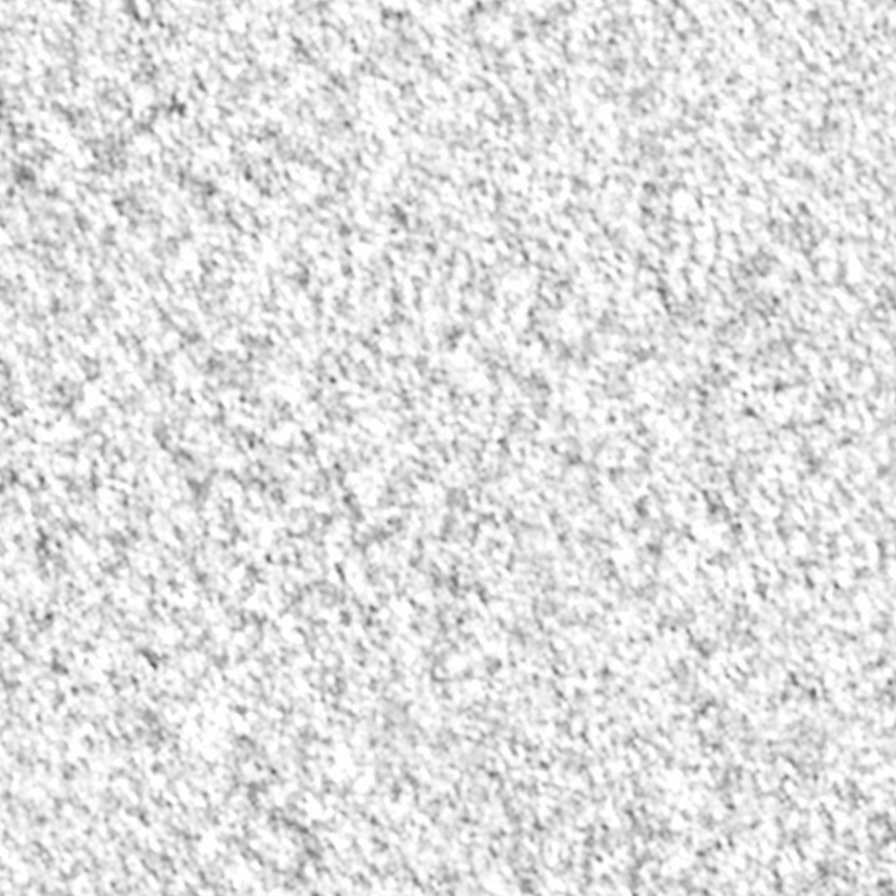
This texture is drawn by a Shadertoy shader. Its source:

```glsl
// Pale grey stone-paper grain with fine diagonal flecks and faint streaks.

float hash(vec2 cell) {
    return fract(sin(dot(cell, vec2(127.1, 311.7))) * 43758.5453);
}

// Smooth value noise, centred on zero
float valueNoise(vec2 p) {
    vec2 cell = floor(p);
    vec2 f = fract(p);
    vec2 w = f * f * (3.0 - 2.0 * f);
    float low = mix(hash(cell), hash(cell + vec2(1.0, 0.0)), w.x);
    float high = mix(hash(cell + vec2(0.0, 1.0)), hash(cell + vec2(1.0, 1.0)), w.x);
    return mix(low, high, w.y) - 0.5;
}

// Noise with its own count of cells along and across a slanted direction
float slantedGrain(vec2 p, float angle, vec2 cells, float seed) {
    vec2 along = vec2(cos(angle), sin(angle));
    vec2 across = vec2(-along.y, along.x);
    return valueNoise(vec2(dot(p, along), dot(p, across)) * cells + seed);
}

// Weighted layers, scaled to unit deviation
float grainField(vec2 p) {
    const float NOISE_DEVIATION = 0.2145;
    vec4 grainWeights = vec4(0.75, 0.75, 0.55, 0.5);
    vec2 streakWeights = vec2(0.3, 0.2);

    vec4 grains = vec4(
        slantedGrain(p, -0.90, vec2(88.0, 138.0), 11.3),
        slantedGrain(p, -1.15, vec2(98.0, 150.0), 47.8),
        slantedGrain(p, -0.62, vec2(125.0, 165.0), 83.1),
        slantedGrain(p, -0.20, vec2(185.0, 175.0), 29.6));
    vec2 streaks = vec2(
        slantedGrain(p, -0.95, vec2(30.0, 105.0), 61.4),
        slantedGrain(p, -0.85, vec2(14.0, 26.0), 5.7));

    float total = dot(grains, grainWeights) + dot(streaks, streakWeights);
    float spread = sqrt(dot(grainWeights, grainWeights) + dot(streakWeights, streakWeights));
    return total / (spread * NOISE_DEVIATION);
}

// Bends the field so that whites crowd together and darks trail off
float paperTone(float field) {
    const float MID_GREY = 0.896;
    const float CONTRAST = 0.09;
    const float SKEW = 0.013;
    float tone = MID_GREY + CONTRAST * field - SKEW * field * field;
    return clamp(tone, 0.3, 0.995);
}

void mainImage(out vec4 fragColor, in vec2 fragCoord) {
    vec2 p = fragCoord / iResolution.y;

    // Contrast drifts gently over the sheet
    float drift = 1.0 + 0.2 * slantedGrain(p, -0.9, vec2(5.0, 8.0), 19.2);
    float tone = paperTone(grainField(p) * drift);

    fragColor = vec4(vec3(tone), 1.0);
}
```
